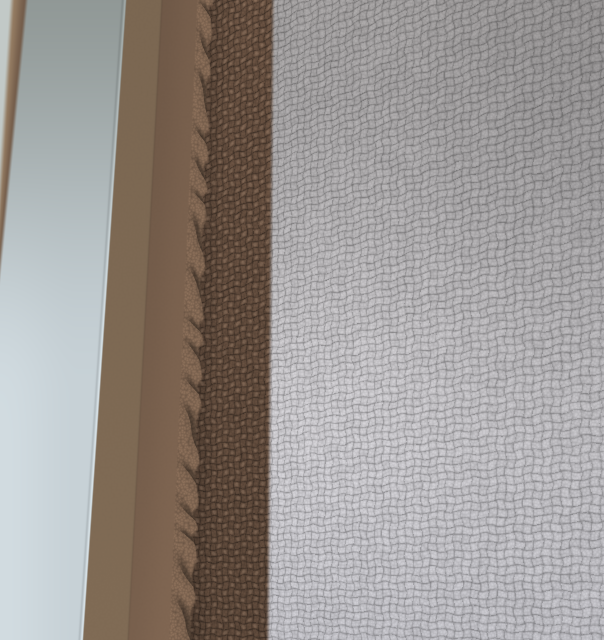
Reproduce this texture procedurally as a Shadertoy shader.

```glsl
#define THREAD_COLUMNS 395.0
#define THREAD_ROWS 184.0
#define VANISHING_POINT vec2(-1.56, 0.09)
#define WEAVE_CONTRAST 0.17
#define GRAIN_SCALE 230.0
#define WRINKLE_COUNT 17.0
#define GLASS_TOP vec3(0.55, 0.58, 0.57)
#define GLASS_LOW vec3(0.78, 0.82, 0.84)
#define FRAME_TAN vec3(0.49, 0.41, 0.325)
#define FRAME_BROWN vec3(0.445, 0.355, 0.285)
#define SHADE_BROWN vec3(0.335, 0.26, 0.208)
#define WALL_GREY vec3(0.665, 0.66, 0.67)

float hash(vec2 p) {
    vec3 q = fract(vec3(p.xyx) * 0.1031);
    q += dot(q, q.yzx + 33.33);
    return fract((q.x + q.y) * q.z);
}

// Distance to the nearest scattered point
float cellular(vec2 p) {
    vec2 cell = floor(p);
    float nearest = 1.0;
    for (int j = -1; j <= 1; j++)
        for (int i = -1; i <= 1; i++) {
            vec2 c = cell + vec2(i, j);
            vec2 point = c + vec2(hash(c), hash(c + 71.7));
            nearest = min(nearest, length(point - p));
        }
    return nearest;
}

// Soft step that rises to the right of a slanted edge
float rightOf(float x, float edge, float blur) {
    return smoothstep(edge - blur, edge + blur, x);
}

// Over-under threads in perspective: x = height, y = bright knot
vec2 weave(vec2 p) {
    vec2 d = p - VANISHING_POINT;
    vec2 w = vec2(-THREAD_COLUMNS, THREAD_ROWS * d.y) / d.x;
    w += 0.13 * sin(w.yx * 1.9 + 2.0 * sin(w * 0.37));
    vec2 id = floor(w);
    vec2 f = fract(w) - 0.5;
    float over = mod(id.x + id.y, 2.0);
    float across = mix(f.x, f.y, over);
    float along = mix(f.y, f.x, over);
    float thread = 1.0 - smoothstep(0.2, 0.52, abs(across));
    thread *= 1.0 - 1.1 * along * along;
    thread += 0.3 * (hash(id) - 0.5);
    // Some rows and columns leave a deeper gap
    float rowGap = smoothstep(0.28, 0.5, abs(f.y)) * (0.2 + 0.4 * hash(vec2(id.y, floor(w.x / 5.0))));
    float columnGap = smoothstep(0.3, 0.5, abs(f.x)) * 0.35 * hash(vec2(floor(w.y / 6.0), id.x));
    float knot = over * (1.0 - smoothstep(0.1, 0.45, length(f)));
    return vec2(thread - rowGap - columnGap, knot);
}

vec3 glassColor(vec2 uv, float t) {
    vec3 c = mix(GLASS_TOP, GLASS_LOW, smoothstep(-0.12, 0.62, t));
    c += 0.04 * smoothstep(0.13, 0.0, uv.x) * smoothstep(0.2, 0.7, t);
    // Narrow trim at the upper left, with a pale strip beyond it
    float trimRight = 0.044 - 0.105 * t;
    float trimLeft = 0.02 - 0.068 * t;
    vec3 trim = mix(FRAME_TAN * 1.2, FRAME_BROWN, smoothstep(trimLeft, trimRight, uv.x));
    c = mix(trim, c, rightOf(uv.x, trimRight, 0.004));
    return mix(vec3(0.76, 0.79, 0.78), c, rightOf(uv.x, trimLeft, 0.005));
}

void mainImage(out vec4 fragColor, in vec2 fragCoord) {
    vec2 uv = fragCoord / iResolution.xy;
    vec2 p = vec2(uv.x * 0.945, uv.y);
    float t = 1.0 - uv.y;
    float x = uv.x;

    // Edges of the main bands, from left to right
    float glassEdge = 0.209 - 0.0716 * t;
    float crease = 0.268 - 0.056 * t;
    float frameEdge = 0.327 - 0.047 * t;
    float foldEdge = 0.349 - 0.031 * t;
    float shadowEdge = 0.452 - 0.008 * t;

    vec2 cloth = weave(p);
    float grain = 0.45 - cellular(p * GRAIN_SCALE);
    float relief = cloth.x - 0.4;

    // Lit wall
    float light = 0.87 + 0.16 * smoothstep(0.0, 0.75, t);
    light += 0.07 * exp(-12.0 * dot(p - vec2(0.46, 0.36), p - vec2(0.46, 0.36)));
    light -= 0.07 * smoothstep(0.6, 1.0, x) * smoothstep(0.9, 0.1, t);
    vec3 wall = WALL_GREY * light * (1.0 + WEAVE_CONTRAST * relief + 0.13 * grain);
    wall *= mix(vec3(1.01, 1.0, 0.985), vec3(0.995, 1.0, 1.015), t);

    // Shaded wall
    vec3 shade = SHADE_BROWN * (1.06 - 0.12 * t);
    shade *= 1.0 + 0.23 * relief + 0.2 * grain;
    shade += 0.085 * cloth.y * vec3(1.0, 0.92, 0.82);
    shade *= 1.0 - 0.13 * smoothstep(0.035, 0.0, x - foldEdge);

    // Wrinkled fold
    float s = (x - frameEdge) / (foldEdge - frameEdge);
    float phase = t * WRINKLE_COUNT - 0.75 * s + 0.25 * sin(t * 23.0) + 0.12 * sin(t * 61.0);
    float pleat = fract(phase);
    float groove = smoothstep(0.6, 0.94, pleat) * (1.0 - smoothstep(0.95, 1.0, pleat));
    vec3 fold = FRAME_BROWN * (1.03 + 0.1 * sin(pleat * 3.14159) + 0.28 * grain);
    fold *= 1.0 - 0.36 * groove * smoothstep(0.1, 0.6, s);
    foldEdge += 0.0035 * sin(phase * 6.28318);

    // Two faces of the frame
    vec3 tan1 = FRAME_TAN * (0.98 + 0.04 * t) * (1.0 + 0.015 * grain);
    vec3 tan2 = FRAME_BROWN * (0.98 + 0.08 * t) * (1.0 + 0.015 * grain);
    tan2 *= 1.0 + 0.06 * smoothstep(crease, frameEdge, x);

    // Assemble from left to right
    vec3 c = glassColor(uv, t);
    c *= 1.0 - 0.1 * exp(-pow((x - glassEdge + 0.006) / 0.002, 2.0));
    c += 0.06 * exp(-pow((x - glassEdge + 0.002) / 0.0015, 2.0));
    c = mix(c, tan1, rightOf(x, glassEdge, 0.0016));
    c = mix(c, tan2, rightOf(x, crease, 0.0018));
    c *= 1.0 - 0.07 * exp(-pow((x - crease) / 0.0018, 2.0));
    c = mix(c, fold, rightOf(x, frameEdge, 0.002));
    c = mix(c, shade, rightOf(x, foldEdge, 0.0025));
    c = mix(c, wall, rightOf(x, shadowEdge, 0.0045));
    fragColor = vec4(clamp(c, 0.0, 1.0), 1.0);
}
```
